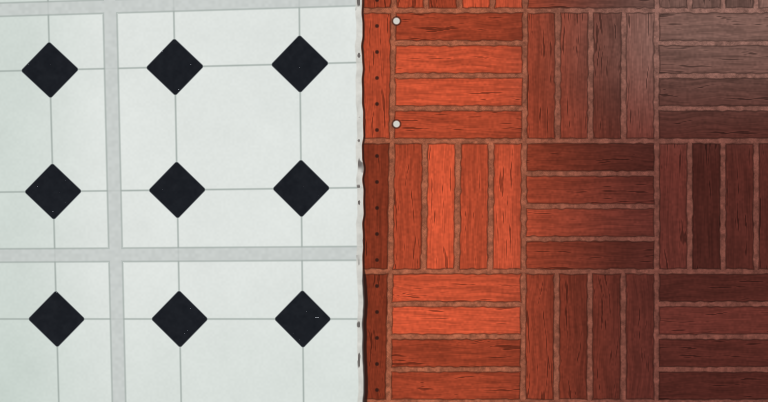
A WebGL 2 fragment shader for this texture:

```glsl
#version 300 es
precision highp float;
// Two floors meeting at a vertical seam: pale vinyl with dark diamonds on the
// left, basket-weave wood parquet on the right. Both are slightly skewed grids
// of distance functions, coloured with value noise and broad light gradients.
uniform vec2 u_resolution;
out vec4 fragColor;

const float HEIGHT = 4.02;          // canvas height in scene units
const float DIAMOND_SIDE = 0.203;   // half side of a diamond
const float BAND_HALF = 0.068;      // half width of the wide grey bands
const vec2 BLOCK = vec2(1.327, 1.305);
const float BLOCK_LEFT = 3.912;
const float PLANK_HALF = 0.136;
const float JOINT_HALF = 0.028;

const vec3 TILE = vec3(0.875, 0.895, 0.88);
const vec3 TILE_SHADE = vec3(0.76, 0.81, 0.78);
const vec3 BAND = vec3(0.77, 0.79, 0.78);
const vec3 LINE = vec3(0.60, 0.64, 0.62);
const vec3 DIAMOND = vec3(0.115, 0.125, 0.145);
const vec3 CAULK = vec3(0.82, 0.81, 0.78);
const vec3 WOOD_WARM = vec3(0.70, 0.29, 0.185);
const vec3 WOOD_DARK = vec3(0.34, 0.165, 0.14);
const vec3 WOOD_SHEEN = vec3(0.49, 0.38, 0.345);
const vec3 GROUT_WARM = vec3(0.64, 0.37, 0.27);
const vec3 GROUT_DARK = vec3(0.47, 0.28, 0.24);
const vec3 GAP = vec3(0.13, 0.09, 0.085);

float pixel;  // size of one pixel in scene units

float hash(vec2 p) {
  vec3 q = fract(vec3(p.xyx) * 0.1031);
  q += dot(q, q.yzx + 33.33);
  return fract((q.x + q.y) * q.z);
}

float noise(vec2 p) {
  vec2 i = floor(p), f = fract(p);
  f = f * f * (3.0 - 2.0 * f);
  return mix(mix(hash(i), hash(i + vec2(1, 0)), f.x),
             mix(hash(i + vec2(0, 1)), hash(i + vec2(1, 1)), f.x), f.y);
}

float fbm(vec2 p) {
  return 0.55 * noise(p) + 0.3 * noise(p * 2.1 + 7.0) + 0.15 * noise(p * 4.3 + 19.0);
}

// Coverage of the region where d is negative
float fill(float d) { return 1.0 - smoothstep(-pixel, pixel, d); }

// Signed offset to the nearest line of a repeating set
float nearest(float x, float origin, float pitch) {
  return mod(x - origin + 0.5 * pitch, pitch) - 0.5 * pitch;
}

vec3 vinyl(vec2 p) {
  // Undo the skew so that columns and rows are straight
  float u = (p.x - 0.588 + 0.027 * p.y) / (1.224 + 0.008 * p.y);
  float v = p.y - 0.0096 * (p.y - 0.83) * (p.x - 1.75);
  float dx = nearest(u, 0.0, 1.0) * 1.24;
  float dy = v > 1.475 ? nearest(v, 2.12, 1.23) : v - 0.83;

  float shade = smoothstep(1.2, 0.0, p.x) * 0.55 + 0.25 * smoothstep(1.5, 0.0, p.y);
  vec3 c = mix(TILE, TILE_SHADE, shade);
  c += 0.03 * (fbm(p * 3.0) - 0.5) + 0.015 * (noise(p * 45.0) - 0.5);

  // Thin joints through the diamonds
  c = mix(c, LINE, 0.75 * fill(min(abs(dx), abs(dy)) - 0.008));

  // Wide bands with darker borders
  float band = min(abs(u - 0.492) * 1.24, abs(nearest(v, 1.475, 2.5)));
  c = mix(c, BAND + 0.04 * (noise(p * 30.0) - 0.5), 0.85 * fill(band - BAND_HALF));
  c = mix(c, LINE, 0.6 * fill(abs(band - BAND_HALF) - 0.008));

  // Diamonds with softened corners and a few pale flecks
  vec2 r = abs(vec2(dx + dy, dx - dy)) * 0.7071 - (DIAMOND_SIDE - 0.025);
  float d = length(max(r, 0.0)) + min(max(r.x, r.y), 0.0) - 0.025;
  vec3 dark = DIAMOND + 0.035 * (fbm(p * 20.0) - 0.5);
  dark += 0.4 * smoothstep(0.965, 1.0, noise(p * 32.0));
  return mix(c, dark, fill(d));
}

vec3 parquet(vec2 p) {
  float skew = 0.013 * (p.y - 2.0) * clamp((6.5 - p.x) / 2.6, 0.0, 1.0);
  vec2 g = vec2(p.x - BLOCK_LEFT - skew, p.y) / BLOCK;
  vec2 cell = floor(g), f = fract(g);
  bool upright = cell.x < 0.0 || mod(cell.x + cell.y, 2.0) > 0.5;
  vec2 uv = upright ? f : f.yx;
  vec2 size = upright ? BLOCK : BLOCK.yx;

  // Four planks per block: x runs across a plank, y along it
  float index = floor(uv.x * 4.0);
  vec2 q = vec2((fract(uv.x * 4.0) - 0.5) * size.x * 0.25, (uv.y - 0.5) * size.y);
  float seed = hash(cell * 7.0 + index * 3.7 + 41.0);
  float d = max(abs(q.x) - PLANK_HALF, abs(q.y) - 0.5 * size.y + JOINT_HALF);
  d += 0.014 * (noise(p * 18.0) - 0.5);

  // Light falls from warm left to dark right, with a dull sheen at upper right
  float fade = smoothstep(4.6, 6.6, p.x);
  float sheen = smoothstep(2.3, 3.7, p.y) * smoothstep(4.9, 7.0, p.x);
  vec3 wood = mix(WOOD_WARM, WOOD_DARK, fade);
  wood = mix(wood, WOOD_SHEEN, 0.85 * sheen);
  if (cell.x < 0.0) wood *= 0.84;
  wood *= 0.80 + 0.36 * seed;
  float grain = fbm(vec2(q.x * 38.0 + 2.0 * noise(q * 3.0 + seed * 50.0), q.y * 3.0) + seed * 90.0);
  wood *= 0.80 + 0.40 * grain;
  wood *= 1.0 - 0.35 * smoothstep(0.68, 0.82, grain);
  wood *= 0.94 + 0.12 * noise(p * 40.0);

  vec3 grout = mix(mix(GROUT_WARM, GROUT_DARK, fade), WOOD_SHEEN * 1.2, 0.7 * sheen);
  grout *= 0.72 + 0.5 * fbm(p * 24.0);
  vec3 c = mix(grout, wood, fill(d));
  c *= 1.0 - 0.3 * fill(abs(d) - 0.006);

  // Nail holes down the cut strip and two pale screw heads
  vec2 hole = vec2(p.x - 3.77, nearest(p.y, 0.12, 0.26));
  c = mix(c, GAP, 0.75 * fill(length(hole) - 0.018));
  for (int i = 0; i < 2; i++) {
    float s = length(p - vec2(3.965, 2.78 + 1.03 * float(i)));
    c = mix(c, GAP, 0.6 * fill(s - 0.048));
    c = mix(c, CAULK, fill(s - 0.034));
  }
  return c;
}

void main() {
  pixel = HEIGHT / u_resolution.y;
  vec2 p = gl_FragCoord.xy * pixel;
  float seam = p.x - 3.645 + 0.006 * p.y + 0.02 * (noise(vec2(p.y * 9.0, 3.0)) - 0.5);

  vec3 c = vinyl(p);
  // Worn caulk beside the seam, with crumbs of dirt
  vec3 caulk = CAULK * (0.88 + 0.2 * fbm(p * 14.0));
  caulk = mix(caulk, GAP, 0.7 * smoothstep(0.80, 0.92, noise(p * vec2(22.0, 13.0))));
  c = mix(c, caulk, 0.8 * fill(-seam - 0.065));
  c = mix(c, parquet(p), fill(-seam));
  // Dark gap, wider toward the bottom
  float gapWidth = mix(0.009, 0.022, smoothstep(1.35, 1.2, p.y));
  c = mix(c, GAP, 0.8 * fill(abs(seam - 0.008) - gapWidth));
  fragColor = vec4(clamp(c, 0.0, 1.0), 1.0);
}
```
